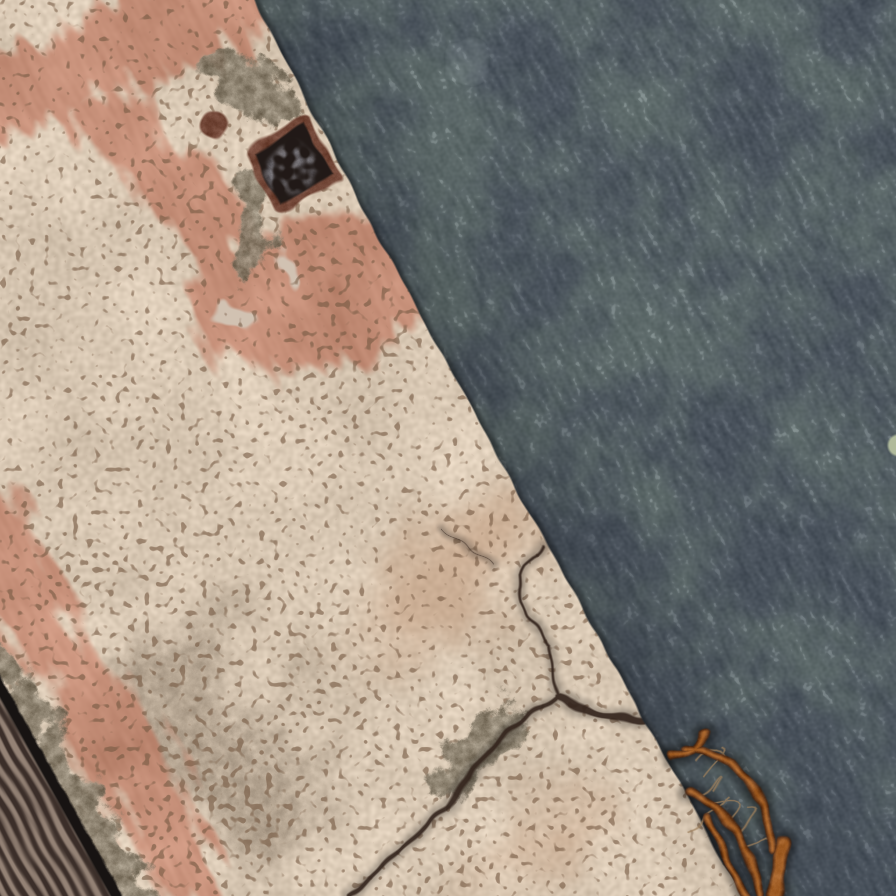
Give the GLSL for this texture, as a three.js fragment shader.

```glsl
// Weathered, paint-stained concrete slab meeting blue-grey slate on a diagonal.
// Gradient noise makes stains and grit; warped segments and curves make
// the cracks and roots; a rotated box makes the rusty socket.
varying vec2 vUv;

vec2 gradient(vec2 cell) {
  float a = 6.2832 * fract(sin(dot(cell, vec2(127.1, 311.7))) * 43758.5);
  return vec2(cos(a), sin(a));
}

float noise(vec2 p) {
  vec2 i = floor(p), f = fract(p), e = vec2(1, 0), u = f * f * (3.0 - 2.0 * f);
  return mix(mix(dot(gradient(i), f), dot(gradient(i + e), f - e), u.x),
    mix(dot(gradient(i + e.yx), f - e.yx), dot(gradient(i + 1.0), f - 1.0), u.x), u.y);
}

float fbm(vec2 p) {
  float sum = 0.0, amp = 0.7;
  for (int i = 0; i < 5; i++) {
    sum += amp * noise(p);
    p = mat2(1.6, 1.2, -1.2, 1.6) * p + 7.3;
    amp *= 0.55;
  }
  return sum;
}

float segment(vec2 p, float ax, float ay, float bx, float by) {
  vec2 a = vec2(ax, ay), d = vec2(bx, by) - a;
  return length(p - a - d * clamp(dot(p - a, d) / dot(d, d), 0.0, 1.0));
}

float curve(vec2 p, vec2 a, vec2 b, vec2 c) {
  float d = 1.0;
  vec2 last = a;
  for (int i = 1; i <= 8; i++) {
    float t = float(i) / 8.0;
    vec2 next = mix(mix(a, b, t), mix(b, c, t), t);
    d = min(d, segment(p, last.x, last.y, next.x, next.y));
    last = next;
  }
  return d;
}

float fill(float d, float soft) { return 1.0 - smoothstep(-soft, soft, d); }

vec3 concrete(vec2 p, vec2 along, float cloud, float grit) {
  vec3 col = vec3(.85, .785, .705) + .09 * cloud + .08 * noise(p * 150.0);
  // Ochre and grey stains
  float ochre = min(segment(p, .46, .32, .54, .4) - .05, segment(p, .56, .04, .66, .08) - .025);
  col = mix(col, vec3(.76, .6, .48), .5 * fill(ochre + .07 * cloud, .05));
  float dirt = fill(segment(p, .19, .25, .3, .11) - .07 + .1 * cloud, .05);
  col = mix(col, vec3(.57, .51, .44), dirt * (.5 + .5 * grit));
  // Brushed salmon paint
  float d = segment(p, .29, .66, .41, .69) - .078;
  d = min(d, segment(p, -.02, .87, .27, 1.01) - .046);
  d = min(d, segment(p, .11, .87, .25, .75) - .038);
  d = min(d, segment(p, -.01, .4, .1, .22) - .042);
  d = min(d, segment(p, .1, .22, .21, .02) - .04);
  d += .035 * cloud + .04 * noise(along * vec2(60, 14));
  vec3 salmon = vec3(.77, .54, .45) + .1 * cloud + .05 * noise(along * vec2(140, 30));
  col = mix(col, salmon, .9 * fill(d, .012));
  float chip = min(segment(p, .25, .655, .275, .645) - .01, segment(p, .315, .71, .33, .685) - .006);
  col = mix(col, vec3(.82, .76, .7), fill(chip + .016 * noise(p * 60.0), .004));
  // Pits, denser in broad drifts
  float pits = smoothstep(.2, .46, noise(p * 125.0) + .16 * noise(p * 7.0) + .12 * dirt);
  return mix(col, vec3(.46, .35, .26), .62 * pits);
}

vec3 slate(vec2 p, vec2 along, float cloud) {
  vec3 col = mix(vec3(.29, .325, .365), vec3(.37, .42, .42), smoothstep(-.3, .5, cloud + .3 * p.y - .1));
  float scratch = noise(along * vec2(150, 42)) + .5 * noise(p * 230.0);
  col += .075 * scratch + .1 * smoothstep(.28, .6, scratch) * (.6 + cloud);
  float spot = length(p - vec2(.521, .932)) + .008 * noise(p * 50.0) - .027;
  col += .05 * fill(spot, .006) - .06 * fill(abs(spot), .004);
  return mix(col, vec3(.69, .73, .61), fill(length(p - vec2(1.003, .503)) - .012, .002));
}

void main() {
  vec2 p = vUv, along = mat2(.879, -.477, .477, .879) * p;
  float cloud = fbm(p * 9.0), grit = fbm(p * 75.0);
  vec2 w = p + .007 * vec2(noise(p * 38.0), noise(p * 38.0 + 19.0));
  vec3 col = concrete(p, along, cloud, grit);

  // Exposed mortar
  float mortar = min(segment(p, .25, .93, .31, .875) - .024, segment(p, .285, .79, .285, .715) - .018);
  mortar = min(mortar, segment(p, .505, .135, .56, .195) - .023);
  mortar = min(mortar, segment(p, 0., .26, .15, 0.) - .022) + .032 * noise(p * 32.0) + .012 * grit;
  col = mix(col, vec3(.53, .49, .42) + .28 * grit, .9 * fill(mortar, .004));

  // Cracks
  vec2 fork = vec2(.623, .222);
  float crack = curve(w, vec2(.605, .39), vec2(.55, .35), vec2(.615, .28)) - .0016;
  crack = min(crack, segment(w, .615, .28, fork.x, fork.y) - .0016);
  crack = min(crack, curve(w, fork, vec2(.67, .195), vec2(.72, .197)) - .004);
  crack = min(crack, curve(w, fork, vec2(.56, .19), vec2(.5, .1)) - .0024);
  crack = min(crack, segment(w, .5, .1, .39, 0.) - .0024);
  crack = min(crack, segment(w, .495, .41, .55, .37));
  col *= 1.0 - .25 * fill(crack - .005, .006);
  col = mix(col, vec3(.2, .14, .11), .9 * fill(crack, .0015));

  // Slate and its shaded, chipped boundary
  float edge = .879 * (p.x - .827 + .543 * p.y) + .008 * sin(3.14 * p.y) * p.y + .004 * noise(p * 28.0);
  vec3 stone = slate(p, along, cloud) * (1.0 - .16 * exp(-max(edge, 0.0) * 14.0));
  col = mix(col, stone * (1.0 - .35 * fill(edge - .005, .004)), smoothstep(-.0015, .0015, edge));

  // Rusty square socket with gravel inside
  vec2 q = mat2(.875, -.485, .485, .875) * (w - vec2(.327, .817)), side = abs(q) - .036;
  float box = length(max(side, 0.0)) + min(max(side.x, side.y), 0.0) - .006;
  float knob = length(w - vec2(.24, .861)) - .015;
  col = mix(col, vec3(.45, .28, .22) + .16 * grit, fill(min(box, knob), .002));
  col = mix(col, vec3(.13, .1, .09), fill(box + .009, .002));
  float gravel = fill(length(q + .004) - .026, .008) * smoothstep(-.15, .35, noise(p * 85.0));
  col = mix(col, vec3(.48, .47, .49) + .3 * grit, gravel);

  // Fine fibres behind thick roots
  float fibre = 1.0, root = curve(w, vec2(.75, .157), vec2(.785, .16), vec2(.787, .183));
  for (int i = 0; i < 7; i++) {
    float k = float(i);
    vec2 base = vec2(.775 + .01 * k, .15 - .016 * k);
    fibre = min(fibre, curve(w, base, base + .03, base + .035 * vec2(cos(k), sin(k * 1.7))));
  }
  root = min(root, curve(w, vec2(.765, .165), vec2(.85, .16), vec2(.862, .05)));
  root = min(root, curve(w, vec2(.77, .115), vec2(.83, .09), vec2(.85, 0)));
  root = min(root, segment(w, .79, .085, .832, 0.));
  root = min(root, segment(w, .873, .06, .865, 0.) - .003);
  col *= 1.0 - .45 * fill(root - .01, .008);
  col = mix(col, vec3(.62, .5, .36), .75 * fill(fibre - .001, .0012));
  vec3 bark = mix(vec3(.64, .38, .16), vec3(.32, .17, .08), smoothstep(0.0, .005, root));
  col = mix(col, bark + .12 * grit, fill(root - .0048, .0015));

  // Grooved timber beyond a dark gap
  float plank = .873 * (p.x - .137 + .559 * p.y);
  float grain = sin(plank * 480.0 + 2.0 * noise(along * 20.0)) + noise(along * vec2(220, 18));
  vec3 timber = mix(vec3(.23, .18, .16), vec3(.58, .51, .46), smoothstep(-1.0, 1.2, grain));
  col = mix(col, vec3(.09, .075, .07), fill(plank + .002 * grit, .002));
  gl_FragColor = vec4(mix(col, timber, fill(plank + .012, .002)), 1.0);
}
```
